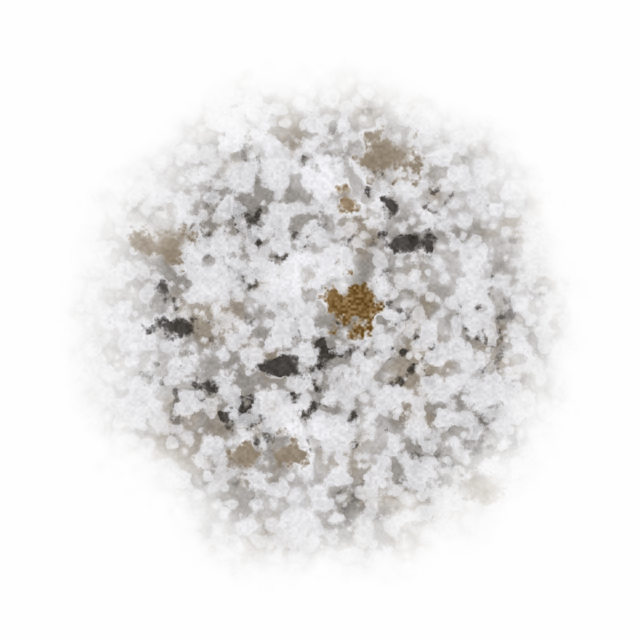
Write a three.js fragment shader that draws this texture.

```glsl
// Draws a round patch of clumped frost over brown soil, fading into white.
varying vec2 vUv;

const vec3 PAPER = vec3(0.995);
const vec3 FROST = vec3(0.93, 0.93, 0.945);
const vec3 MIST = vec3(0.74, 0.73, 0.725);
const vec3 SHADE = vec3(0.53, 0.51, 0.49);
const vec3 CREVICE = vec3(0.17, 0.155, 0.14);
const vec3 SOIL = vec3(0.54, 0.48, 0.40);
const vec3 OCHRE = vec3(0.46, 0.34, 0.17);

float hash(vec2 p) {
  return fract(sin(dot(p, vec2(127.1, 311.7))) * 43758.5453);
}

float noise(vec2 p) {
  vec2 i = floor(p);
  vec2 f = fract(p);
  f = f * f * (3.0 - 2.0 * f);
  return mix(mix(hash(i), hash(i + vec2(1.0, 0.0)), f.x),
             mix(hash(i + vec2(0.0, 1.0)), hash(i + 1.0), f.x), f.y);
}

float fbm(vec2 p) {
  float sum = 0.0;
  float weight = 0.5;
  for (int i = 0; i < 4; i++) {
    sum += weight * noise(p);
    p = mat2(1.6, 1.2, -1.2, 1.6) * p + 17.3;
    weight *= 0.55;
  }
  return sum / 1.01;
}

// Scattered round clumps with ragged rims, one per grid cell.
float clumps(vec2 p, float rag) {
  vec2 cell = floor(p);
  float cover = 0.0;
  for (int y = -1; y <= 1; y++) {
    for (int x = -1; x <= 1; x++) {
      vec2 id = cell + vec2(float(x), float(y));
      vec2 center = id + vec2(hash(id), hash(id + 41.0));
      float radius = mix(0.3, 0.8, hash(id + 83.0));
      float d = length(p - center) / radius + rag;
      cover = max(cover, 1.0 - smoothstep(0.35, 1.05, d));
    }
  }
  return cover;
}

// Ragged elliptical area around a chosen place.
float spot(vec2 p, vec2 center, vec2 radius, float rag) {
  return 1.0 - smoothstep(0.5, 1.2, length((p - center) / radius) + rag);
}

void main() {
  vec2 p = vUv;
  float r = length(p - vec2(0.518, 0.495));
  float broad = fbm(p * 8.0 + 3.0) - 0.5;
  float ragged = fbm(p * 52.0) - 0.5;
  float grain = noise(p * 240.0) - 0.5;
  float rag = ragged * 2.4 + grain * 0.3;
  float core = 1.0 - smoothstep(0.18, 0.38, r);

  // Misty ground with warm stains
  float depth = smoothstep(0.3, 0.7, fbm(p * 19.0 + 9.0) + broad * 0.5);
  vec3 color = mix(MIST, SHADE, depth * 0.8);
  float stain = smoothstep(0.5, 0.72, fbm(p * 14.0 + 31.0));
  color = mix(color, SOIL, stain * 0.55);

  // Dark gaps, deepest in a few sheltered hollows
  float hollow = spot(p, vec2(0.635, 0.622), vec2(0.042, 0.016), rag);
  hollow = max(hollow, spot(p, vec2(0.612, 0.680), vec2(0.014, 0.022), rag));
  hollow = max(hollow, spot(p, vec2(0.273, 0.487), vec2(0.038, 0.015), rag));
  hollow = max(hollow, spot(p, vec2(0.257, 0.542), vec2(0.012, 0.018), rag));
  hollow = max(hollow, spot(p, vec2(0.438, 0.427), vec2(0.030, 0.016), rag));
  float gap = smoothstep(0.60, 0.76, fbm(p * 40.0 + 57.0) + broad * 0.4);
  color = mix(color, CREVICE, gap * mix(0.2, 0.85, core));

  // Frost clumps in two sizes, lit from above
  float large = clumps(p * 19.0, rag);
  float small = clumps(p * 37.0 + 7.0, rag);
  float cover = max(large * 0.85, small * 0.72);
  float lit = fbm((p - vec2(0.0, 0.006)) * 36.0) - fbm(p * 36.0);
  color = mix(color, FROST - lit * 0.12, cover);

  // Bright drifts
  float drift = spot(p, vec2(0.378, 0.805), vec2(0.050, 0.045), rag);
  drift = max(drift, spot(p, vec2(0.520, 0.728), vec2(0.045, 0.028), rag));
  drift = max(drift, spot(p, vec2(0.466, 0.572), vec2(0.040, 0.028), rag));
  drift = max(drift, spot(p, vec2(0.475, 0.320), vec2(0.030, 0.042), rag));
  drift = max(drift, spot(p, vec2(0.780, 0.270), vec2(0.045, 0.035), rag));
  color = mix(color, FROST + 0.03, drift * 0.75);

  // Bare earth
  float earth = spot(p, vec2(0.605, 0.753), vec2(0.042, 0.035), rag);
  earth = max(earth, spot(p, vec2(0.254, 0.620), vec2(0.040, 0.030), rag));
  earth = max(earth, spot(p, vec2(0.448, 0.292), vec2(0.028, 0.026), rag));
  earth = max(earth, spot(p, vec2(0.384, 0.290), vec2(0.026, 0.024), rag));
  earth = max(earth, spot(p, vec2(0.755, 0.238), vec2(0.036, 0.024), rag));
  color = mix(color, SOIL, earth * 0.85);
  float ochre = spot(p, vec2(0.549, 0.520), vec2(0.036, 0.040), rag);
  ochre = max(ochre, spot(p, vec2(0.541, 0.688), vec2(0.015, 0.018), rag) * 0.7);
  color = mix(color, OCHRE + grain * 0.2, ochre * 0.9);
  color = mix(color, CREVICE, hollow * 0.8);
  color += grain * 0.09 + ragged * 0.08;

  // Soft uneven rim
  float rim = smoothstep(0.25, 0.415, r + broad * 0.10 + ragged * 0.05);
  gl_FragColor = vec4(clamp(mix(color, PAPER, rim), 0.0, 1.0), 1.0);
}
```
